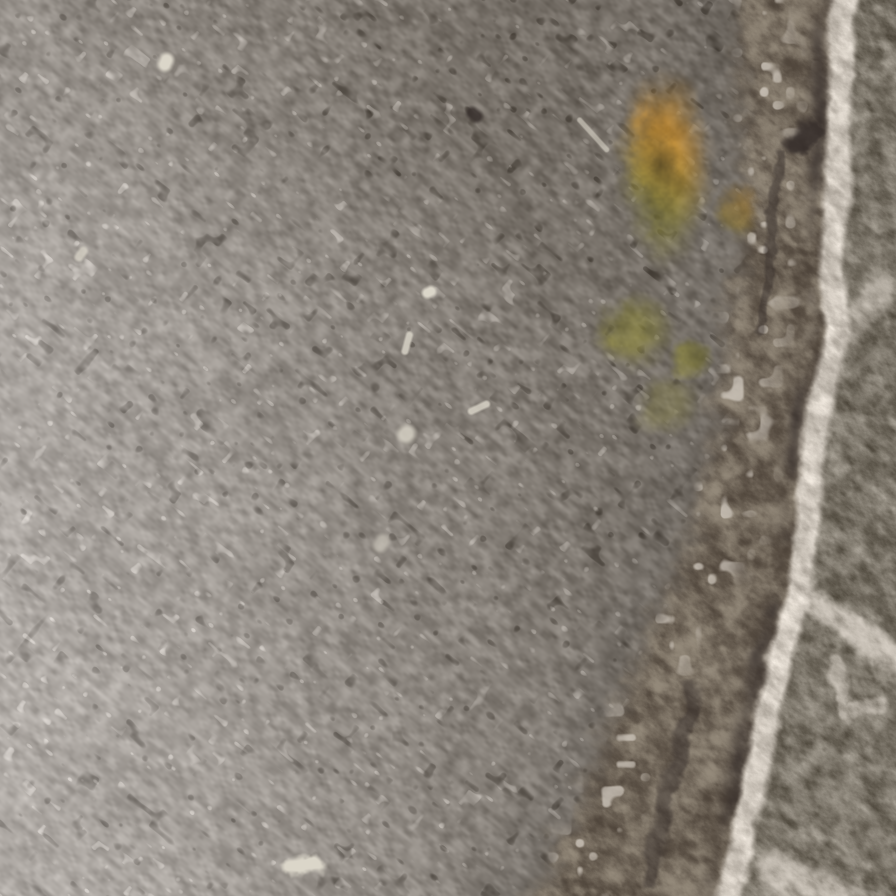
Give the GLSL for this texture, as a three.js fragment shader.

```glsl
varying vec2 vUv;

const vec3 ROAD_LIGHT = vec3(0.68, 0.66, 0.64);
const vec3 ROAD_DARK = vec3(0.48, 0.455, 0.425);
const vec3 SOIL_DARK = vec3(0.31, 0.27, 0.23);
const vec3 SOIL_LIGHT = vec3(0.58, 0.54, 0.48);
const vec3 STONE = vec3(0.48, 0.455, 0.41);
const vec3 MORTAR = vec3(0.83, 0.80, 0.76);
const vec3 MOSS_GREEN = vec3(0.50, 0.48, 0.22);
const vec3 MOSS_AMBER = vec3(0.64, 0.46, 0.17);
const vec3 CHIP = vec3(0.86, 0.84, 0.79);
const vec3 CREVICE = vec3(0.20, 0.17, 0.16);
const float GRAIN_SCALE = 105.0;
const float GRAIN_CONTRAST = 0.21;
const float MORTAR_HALF_WIDTH = 0.015;

float hash(vec2 p) {
  vec3 q = fract(vec3(p.xyx) * 0.1031);
  q += dot(q, q.yzx + 33.33);
  return fract((q.x + q.y) * q.z);
}

float noise(vec2 p) {
  vec2 i = floor(p), f = fract(p);
  f = f * f * (3.0 - 2.0 * f);
  return mix(mix(hash(i), hash(i + vec2(1, 0)), f.x),
             mix(hash(i + vec2(0, 1)), hash(i + vec2(1, 1)), f.x), f.y);
}

float fbm(vec2 p) {
  float sum = 0.0, amp = 0.5;
  for (int i = 0; i < 4; i++) {
    sum += amp * noise(p);
    p = p * 2.03 + 17.3;
    amp *= 0.5;
  }
  return sum / 0.9375;
}

float ramp(float y, float a, float b) { return clamp(y, a, b) - a; }

// Soft capsule: 1 inside radius r around segment ab
float stroke(vec2 p, vec2 a, vec2 b, float r) {
  vec2 d = b - a;
  float t = clamp(dot(p - a, d) / max(dot(d, d), 1e-6), 0.0, 1.0);
  return 1.0 - smoothstep(r * 0.5, r * 1.4, length(p - a - d * t));
}

float blob(vec2 p, vec2 c, vec2 r) {
  return 1.0 - smoothstep(0.35, 1.15, length((p - c) / r));
}

float roadEdge(float y) {
  return 0.60 + 0.43 * ramp(y, 0.0, 0.41) + 0.20 * ramp(y, 0.41, 0.57)
    + 0.10 * ramp(y, 0.57, 0.8) - 0.05 * ramp(y, 0.8, 1.0);
}

float mortarLine(float y) {
  return 0.815 + 0.207 * ramp(y, 0.0, 0.28) + 0.345 * ramp(y, 0.28, 0.335)
    + 0.11 * ramp(y, 0.335, 0.545) + 0.21 * ramp(y, 0.545, 0.63)
    + 0.02 * ramp(y, 0.63, 1.0) - 0.008 * exp(-pow((y - 0.71) / 0.04, 2.0));
}

void main() {
  vec2 p = vUv;
  vec2 diag = vec2(p.x * 0.77 - p.y * 0.64, p.x * 0.64 + p.y * 0.77);
  float grain = 0.65 * noise(diag * GRAIN_SCALE * vec2(0.75, 1.4))
    + 0.35 * noise(diag * GRAIN_SCALE * vec2(1.6, 2.6) + 40.0) - 0.5;
  float mottle = fbm(p * 38.0);
  float fine = fbm(diag * vec2(65.0, 110.0));
  vec2 warped = p + 0.022 * (vec2(mottle, fbm(p * 38.0 + 60.0)) - 0.5);

  // Road: pale lower left, darker to the right and top
  float shade = smoothstep(-0.05, 0.82, p.x + 0.10 * p.y)
    + 0.42 * smoothstep(0.55, 1.05, p.y) * (1.0 - 0.6 * p.x);
  vec3 color = mix(ROAD_LIGHT, ROAD_DARK, min(shade, 1.05));
  color += grain * GRAIN_CONTRAST + 0.05 * (fbm(p * 9.0) - 0.5);
  float pits = smoothstep(0.80, 0.95, noise(diag * vec2(75.0, 95.0) + 9.0));
  float glints = smoothstep(0.83, 0.97, noise(diag * vec2(85.0, 120.0) + 71.0));
  color += 0.13 * glints - 0.12 * pits;

  // Dirt strip with pebbles along the road edge
  float edgeDist = p.x - roadEdge(p.y) + 0.05 * (mottle - 0.5);
  vec3 soil = mix(SOIL_DARK, SOIL_LIGHT, smoothstep(0.2, 0.8, 0.5 * (mottle + fine)));
  float pebbles = smoothstep(0.70, 0.86, noise(p * 68.0 + 5.0));
  soil = mix(soil, MORTAR, 0.75 * pebbles * exp(-pow((edgeDist - 0.025) / 0.04, 2.0)));
  color *= 1.0 - 0.08 * smoothstep(-0.10, 0.0, edgeDist);
  color = mix(color, soil, smoothstep(-0.025, 0.02, edgeDist));

  // Moss patches
  float moss = blob(warped, vec2(0.742, 0.815), vec2(0.052, 0.102));
  float amber = smoothstep(-0.06, 0.07, p.y - 0.80 + 0.6 * (p.x - 0.742));
  moss = max(moss, 0.70 * blob(warped, vec2(0.705, 0.63), vec2(0.045, 0.042)));
  moss = max(moss, 0.75 * blob(warped, vec2(0.768, 0.60), vec2(0.025, 0.025)));
  moss = max(moss, 0.60 * blob(warped, vec2(0.823, 0.765), vec2(0.027, 0.032)));
  moss = max(moss, 0.35 * blob(warped, vec2(0.745, 0.55), vec2(0.04, 0.035)));
  vec3 mossColor = mix(MOSS_GREEN, MOSS_AMBER, amber) * (0.6 + 0.8 * mottle);
  color = mix(color, mossColor, 0.9 * moss);

  // Kerb stone with pale veins
  float side = p.x - mortarLine(p.y) + 0.012 * (mottle - 0.5);
  vec3 stone = STONE + 0.42 * (fine - 0.5) + 0.12 * (mottle - 0.5);
  float veins = stroke(warped, vec2(0.90, 0.335), vec2(1.01, 0.255), 0.014);
  veins = max(veins, 0.6 * stroke(warped, vec2(0.94, 0.63), vec2(0.985, 0.675), 0.015));
  veins = max(veins, 0.7 * stroke(warped, vec2(0.93, 0.265), vec2(0.945, 0.205), 0.009));
  veins = max(veins, 0.7 * stroke(warped, vec2(0.945, 0.205), vec2(0.98, 0.215), 0.010));
  veins = max(veins, 0.9 * stroke(warped, vec2(0.865, 0.025), vec2(0.94, -0.005), 0.022));
  stone = mix(stone, MORTAR, veins * (0.45 + 0.7 * fine));
  color = mix(color, stone, smoothstep(-0.005, 0.012, side));

  // Shadowed crevices, then the mortar seam
  float gap = exp(-pow((side + 0.023) / 0.010, 2.0)) * smoothstep(0.25, 0.75, fbm(p * 18.0));
  gap = max(gap * 0.85, stroke(warped, vec2(0.892, 0.838), vec2(0.908, 0.855), 0.014));
  gap = max(gap, 0.55 * stroke(warped, vec2(0.872, 0.83), vec2(0.850, 0.63), 0.006));
  gap = max(gap, 0.55 * stroke(warped, vec2(0.775, 0.23), vec2(0.725, 0.02), 0.010));
  color = mix(color, CREVICE, 0.85 * gap);
  float seam = 1.0 - smoothstep(MORTAR_HALF_WIDTH * 0.55, MORTAR_HALF_WIDTH * 1.25, abs(side));
  color = mix(color, MORTAR + 0.38 * (fine - 0.52), seam * 0.95);

  // Loose chips and one dark pit
  float chips = stroke(p, vec2(0.184, 0.928), vec2(0.186, 0.933), 0.008);
  chips = max(chips, stroke(p, vec2(0.477, 0.673), vec2(0.481, 0.675), 0.006));
  chips = max(chips, 0.8 * stroke(p, vec2(0.452, 0.608), vec2(0.457, 0.626), 0.004));
  chips = max(chips, 0.8 * stroke(p, vec2(0.526, 0.541), vec2(0.543, 0.549), 0.004));
  chips = max(chips, 0.8 * stroke(p, vec2(0.453, 0.515), vec2(0.454, 0.516), 0.010));
  chips = max(chips, 0.5 * stroke(p, vec2(0.424, 0.391), vec2(0.427, 0.396), 0.008));
  chips = max(chips, 0.7 * stroke(p, vec2(0.088, 0.713), vec2(0.093, 0.720), 0.005));
  chips = max(chips, stroke(warped, vec2(0.328, 0.029), vec2(0.350, 0.036), 0.010));
  chips = max(chips, 0.6 * stroke(p, vec2(0.647, 0.866), vec2(0.677, 0.833), 0.003));
  color = mix(color, CHIP, chips);
  color = mix(color, CREVICE, 0.8 * stroke(p, vec2(0.527, 0.874), vec2(0.532, 0.870), 0.007));

  gl_FragColor = vec4(clamp(color, 0.0, 1.0), 1.0);
}
```
